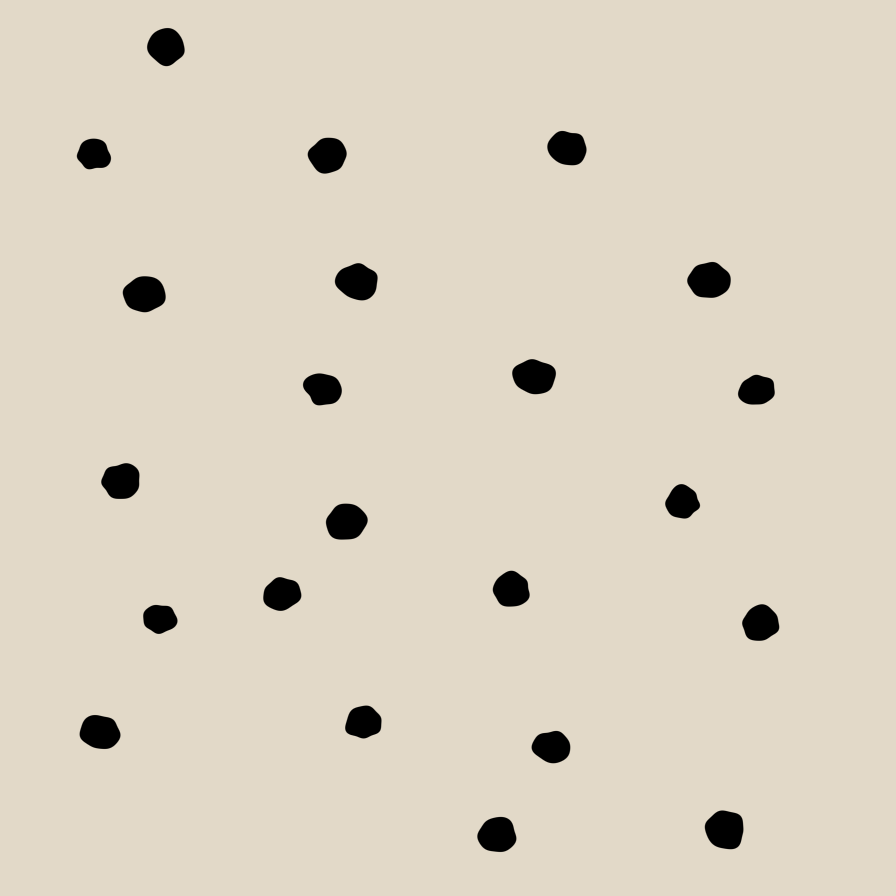
Give the GLSL for this pattern, as a Shadertoy shader.

```glsl
#define DOT_COUNT 22
#define DOT_RADIUS 0.0195
#define SIZE_SPREAD 0.13
#define MARGIN 0.055
#define JITTER 0.024
#define WOBBLE 0.065
#define STRETCH 1.06
#define PAPER vec3(0.887, 0.851, 0.784)
#define INK vec3(0.0)

const float TAU = 6.2831853;

float hash(float n) {
    return fract(sin(n * 127.1 + 11.7) * 43758.5453);
}

// Evenly spread sequence with a random nudge, kept inside the margin
vec2 dotCentre(float id) {
    vec2 spread = fract(0.31 + id * vec2(0.7549, 0.5698));
    vec2 nudge = vec2(hash(id + 0.3), hash(id + 40.6)) * 2.0 - 1.0;
    return mix(vec2(MARGIN), vec2(1.0 - MARGIN), spread) + JITTER * nudge;
}

// Hand-inked blob: a circle whose radius carries a few random harmonics
float blobDistance(vec2 p, float id) {
    p *= vec2(1.0 / STRETCH, STRETCH);
    float angle = atan(p.y, p.x + 1e-6);
    float outline = 1.0 + SIZE_SPREAD * (hash(id + 80.2) * 2.0 - 1.0);
    for (int k = 2; k <= 7; k++) {
        float order = float(k);
        float phase = TAU * hash(id * 7.3 + order * 3.1);
        float strength = mix(0.4, 1.5, hash(id * 5.9 + order * 1.7));
        outline += WOBBLE * strength * 1.6 / order * cos(order * angle + phase);
    }
    return length(p) - DOT_RADIUS * outline;
}

void mainImage(out vec4 fragColor, in vec2 fragCoord) {
    vec2 uv = fragCoord / iResolution.xy;
    float pixel = 1.0 / min(iResolution.x, iResolution.y);

    // Nearest blob edge
    float edge = 1.0;
    for (int i = 0; i < DOT_COUNT; i++) {
        float id = float(i);
        vec2 offset = uv - dotCentre(id);
        if (dot(offset, offset) < 9.0 * DOT_RADIUS * DOT_RADIUS) {
            edge = min(edge, blobDistance(offset, id));
        }
    }

    // Crisp ink on flat paper
    float coverage = 1.0 - smoothstep(-0.75 * pixel, 0.75 * pixel, edge);
    fragColor = vec4(mix(PAPER, INK, coverage), 1.0);
}
```
